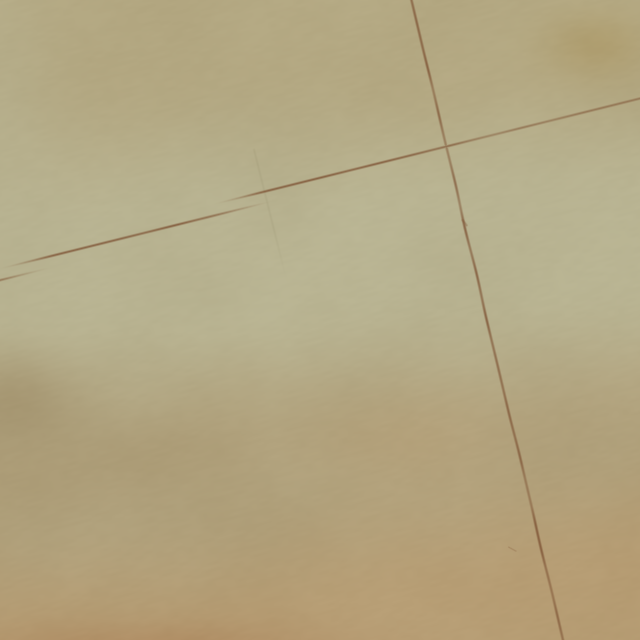
Reproduce this texture procedurally as a WebGL 2 fragment shader.

```glsl
#version 300 es
precision highp float;

uniform vec2 u_resolution;
out vec4 fragColor;

#define CROSSING vec2(0.697, 0.771)
#define ROW_SLOPE 0.248
#define COLUMN_SLOPE -0.237
#define ROW_STEP 0.018
#define STEP_PITCH 0.335
#define JOINT_HALF_WIDTH 0.0016
#define MOTTLE 0.035
#define GRAIN 0.010

const vec3 PALE = vec3(0.722, 0.702, 0.570);
const vec3 OCHRE = vec3(0.698, 0.648, 0.496);
const vec3 TAN = vec3(0.692, 0.632, 0.486);
const vec3 WARM = vec3(0.712, 0.612, 0.450);
const vec3 RUST = vec3(0.690, 0.550, 0.390);
const vec3 SHADE = vec3(0.635, 0.570, 0.425);
const vec3 JOINT = vec3(0.500, 0.335, 0.215);

float hash(vec2 p) {
    p = fract(p * vec2(123.34, 456.21));
    p += dot(p, p + 45.32);
    return fract(p.x * p.y);
}

float noise(vec2 p) {
    vec2 i = floor(p), f = fract(p);
    f = f * f * (3.0 - 2.0 * f);
    return mix(mix(hash(i), hash(i + vec2(1, 0)), f.x),
               mix(hash(i + vec2(0, 1)), hash(i + vec2(1, 1)), f.x), f.y);
}

float fbm(vec2 p) {
    float sum = 0.0, gain = 0.5;
    for (int i = 0; i < 5; i++) {
        sum += gain * noise(p);
        p = mat2(1.6, 1.2, -1.2, 1.6) * p + 7.3;
        gain *= 0.5;
    }
    return sum;
}

float blob(vec2 p, vec2 center, vec2 size) {
    vec2 d = (p - center) / size;
    return exp(-dot(d, d));
}

// Soft-edged stroke at signed distance d
float stroke(float d, float halfWidth) {
    float soft = 0.0011 + 0.5 / min(u_resolution.x, u_resolution.y);
    return 1.0 - smoothstep(halfWidth - soft, halfWidth + soft, abs(d));
}

float segment(vec2 p, vec2 a, vec2 b) {
    vec2 ab = b - a;
    return length(p - a - ab * clamp(dot(p - a, ab) / dot(ab, ab), 0.0, 1.0));
}

// Row joint broken into overlapping, tapered strips
float rowJoint(vec2 p) {
    float ink = 0.0;
    float d = (p.y - CROSSING.y - ROW_SLOPE * (p.x - CROSSING.x)) / length(vec2(1.0, ROW_SLOPE));
    for (int i = 0; i < 3; i++) {
        float k = float(i);
        float left = 0.33 - STEP_PITCH * k;
        float right = i == 0 ? 2.0 : 0.43 - 0.345 * (k - 1.0);
        float taper = smoothstep(left, left + 0.09, p.x) * (1.0 - smoothstep(right - 0.11, right, p.x));
        ink = max(ink, taper * stroke(d + ROW_STEP * k * 0.97, JOINT_HALF_WIDTH * mix(0.6, 1.0, taper)));
    }
    float fade = mix(1.0, 0.68, smoothstep(CROSSING.x, CROSSING.x + 0.04, p.x));
    return ink * fade * mix(0.75, 1.0, noise(vec2(p.x * 22.0, 3.0)));
}

float columnJoint(vec2 p) {
    float wobble = 0.0016 * (noise(vec2(p.y * 14.0, 8.0)) - 0.5);
    float d = (p.x - CROSSING.x - COLUMN_SLOPE * (p.y - CROSSING.y)) / length(vec2(1.0, COLUMN_SLOPE));
    float wear = mix(0.55, 0.95, noise(vec2(p.y * 28.0, 5.0)));
    return wear * stroke(d + wobble, JOINT_HALF_WIDTH * 1.15);
}

vec3 surface(vec2 p) {
    float cloud = fbm(p * 3.2 + 2.0) - 0.48;
    float h = p.y - 0.05 * (p.x - 0.5) + 0.10 * cloud;

    // Bands from the warm lower edge to the pale middle and ochre top
    vec3 color = mix(WARM, TAN, smoothstep(0.02, 0.26, h + 0.04 - 0.08 * p.x));
    color = mix(color, PALE, smoothstep(0.30, 0.55, h));
    color = mix(color, OCHRE, 0.85 * smoothstep(0.66, 0.90, h));

    // Broad stains
    color = mix(color, PALE, 0.55 * blob(p, vec2(0.0, 0.84), vec2(0.08, 0.20)));
    color = mix(color, SHADE, 0.75 * blob(p, vec2(0.02, 0.37), vec2(0.09, 0.07)));
    color = mix(color, SHADE, 0.25 * blob(p, vec2(0.15, 0.27), vec2(0.25, 0.12)));
    color = mix(color, vec3(0.67, 0.59, 0.39), 0.6 * blob(p, vec2(0.93, 0.93), vec2(0.08, 0.05)));
    color = mix(color, RUST, 0.75 * blob(p, vec2(0.25, -0.01), vec2(0.28, 0.035)));
    color = mix(color, WARM, 0.35 * blob(p, vec2(0.65, 0.31), vec2(0.14, 0.08)));

    // Mottling and fine slanted grain
    color += MOTTLE * (fbm(p * 7.0 + 11.0) - 0.48) * vec3(0.8, 1.0, 1.1);
    vec2 along = vec2(p.x + 0.25 * p.y, p.y - 0.25 * p.x);
    return color + GRAIN * (noise(along * vec2(60.0, 190.0)) - 0.5);
}

void main() {
    vec2 p = gl_FragCoord.xy / u_resolution;
    vec3 color = surface(p);

    // Faint crease and small nicks
    float crease = stroke(segment(p, vec2(0.397, 0.766), vec2(0.449, 0.557)), 0.0015);
    color -= 0.025 * crease * smoothstep(0.55, 0.65, p.y);
    float nicks = stroke(segment(p, vec2(0.795, 0.145), vec2(0.806, 0.139)), 0.0006);
    nicks = max(nicks, stroke(segment(p, vec2(0.723, 0.656), vec2(0.729, 0.648)), 0.0015));
    color = mix(color, JOINT, 0.4 * nicks);

    // Joints with a light stain around them
    float ink = max(rowJoint(p), columnJoint(p));
    color = mix(color, JOINT, 0.88 * ink);
    fragColor = vec4(clamp(color, 0.0, 1.0), 1.0);
}
```
